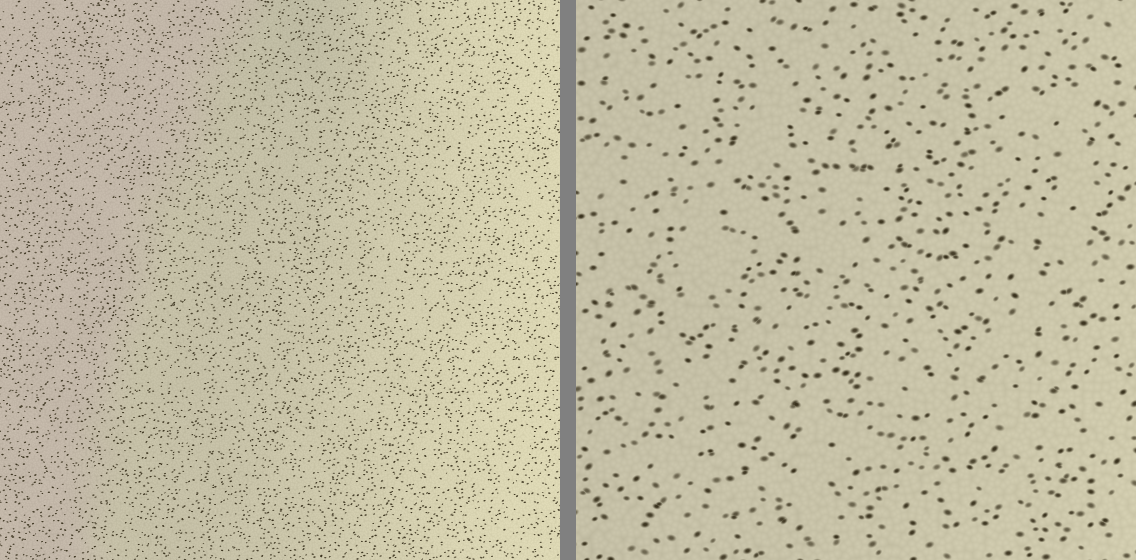
Left, the full canvas; right, a detail of the centre.
A WebGL 1 fragment shader for this texture:

```glsl
precision highp float;
uniform vec2 u_resolution;

// Colours
const vec3 ROSE = vec3(0.762, 0.717, 0.660);
const vec3 SAND = vec3(0.772, 0.752, 0.652);
const vec3 CREAM = vec3(0.868, 0.848, 0.708);
const vec3 SHADE = vec3(0.735, 0.722, 0.630);
const vec3 SPECK = vec3(0.22, 0.19, 0.11);

// Specks, in canvas units
const float SPECK_CELLS = 136.0;
const float SPECK_CHANCE = 0.43;
const float CLUMPING = 0.18;
const vec2 SPECK_RADIUS = vec2(0.0019, 0.0013);
const float SPECK_CORE = 0.25;
const float SPECK_RIM = 1.6;
const float PALEST_INK = 0.6;
const float TILT = 0.15;
const float TILT_SPREAD = 1.2;

// Surface
const float GRAIN_CELLS = 260.0;
const float GRAIN_DEPTH = 0.05;
const float MOTTLE_DEPTH = 0.005;

vec2 hash2(vec2 cell) {
  vec3 h = fract(cell.xyx * vec3(0.1031, 0.1030, 0.0973));
  h += dot(h, h.yzx + 33.33);
  return fract((h.xx + h.yz) * h.zy);
}

// Layered sines for slow variation, about -1 to 1
float waves(vec2 p) {
  float a = sin(p.x * 17.0 + 2.0 * sin(p.y * 11.0));
  float b = sin(p.y * 23.0 - p.x * 9.0 + 1.7 * sin(p.x * 19.0));
  float c = sin((p.x + p.y) * 41.0 + 2.0 * sin(p.y * 29.0));
  return 0.4 * a + 0.35 * b + 0.25 * c;
}

// Distance to the nearest scattered point, in cells
float cellular(vec2 q) {
  vec2 home = floor(q);
  float nearest = 2.0;
  for (int y = -1; y <= 1; y++) {
    for (int x = -1; x <= 1; x++) {
      vec2 cell = home + vec2(float(x), float(y));
      nearest = min(nearest, distance(q, cell + hash2(cell + 311.0)));
    }
  }
  return nearest;
}

// Coverage of small tilted ellipses, at most one in each cell
float specks(vec2 p) {
  vec2 home = floor(p * SPECK_CELLS);
  float cover = 0.0;
  for (int y = -1; y <= 1; y++) {
    for (int x = -1; x <= 1; x++) {
      vec2 cell = home + vec2(float(x), float(y));
      vec2 pick = hash2(cell + 17.0);
      vec2 form = hash2(cell + 523.0);
      vec2 centre = (cell + hash2(cell)) / SPECK_CELLS;
      float chance = SPECK_CHANCE * (1.0 + CLUMPING * waves(centre));
      float angle = TILT + (form.x - 0.5) * TILT_SPREAD;
      float c = cos(angle);
      float s = sin(angle);
      vec2 d = mat2(c, -s, s, c) * (p - centre);
      vec2 radius = SPECK_RADIUS * mix(0.8, 1.2, form.y);
      float ink = 1.0 - smoothstep(SPECK_CORE, SPECK_RIM, length(d / radius));
      ink *= mix(PALEST_INK, 1.0, pick.y);
      cover = max(cover, ink * step(pick.x, chance));
    }
  }
  return cover;
}

// Broad wash: rose at the left, sand, cream at the right, shade at the top
vec3 wash(vec2 p) {
  float light = smoothstep(0.32, 1.08, p.x + 0.04 * sin(p.y * 6.0 + 1.0));
  vec3 colour = mix(SAND, CREAM, light);
  vec2 toShade = (p - vec2(0.53, 1.0)) / vec2(0.16, 0.26);
  colour = mix(colour, SHADE, 0.8 * exp(-dot(toShade, toShade)));
  float border = 0.17 + 0.28 * p.y * p.y + 0.02 * waves(p);
  return mix(ROSE, colour, smoothstep(-0.07, 0.07, p.x - border));
}

void main() {
  vec2 p = gl_FragCoord.xy / u_resolution;
  vec3 colour = wash(p);
  colour += MOTTLE_DEPTH * waves(p * 1.7 + 3.0);
  colour += GRAIN_DEPTH * (0.42 - cellular(p * GRAIN_CELLS));
  colour = mix(colour, SPECK, specks(p));
  gl_FragColor = vec4(colour, 1.0);
}
```
